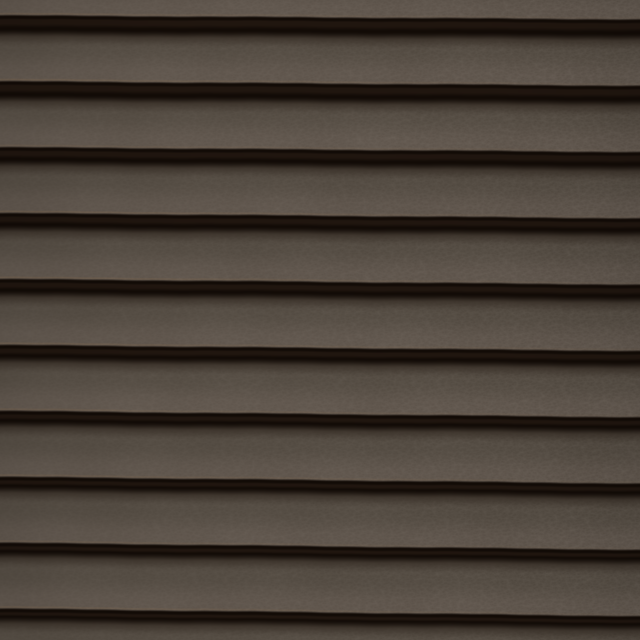
A Shadertoy shader for this texture:

```glsl
// Brown louvre slats, gently tilted, with shadowed gaps and fine leathery grain.

const vec3 GAP_BLACK   = vec3(0.070, 0.043, 0.025);
const vec3 GAP_BROWN   = vec3(0.125, 0.085, 0.058);
const vec3 SLAT_SHADE  = vec3(0.225, 0.190, 0.158);
const vec3 SLAT_MID    = vec3(0.340, 0.308, 0.272);
const vec3 SLAT_LIGHT  = vec3(0.385, 0.347, 0.312);
const vec3 LIP_TAN     = vec3(0.440, 0.375, 0.310);

vec2 hash2(vec2 p) {
    vec3 q = fract(p.xyx * vec3(0.1031, 0.1030, 0.0973));
    q += dot(q, q.yzx + 33.33);
    return fract((q.xx + q.yz) * q.zy);
}

// Distance to the nearest jittered cell centre.
float cellular(vec2 p) {
    vec2 cell = floor(p);
    float nearest = 4.0;
    for (int j = -1; j <= 1; j++)
        for (int i = -1; i <= 1; i++) {
            vec2 c = cell + vec2(i, j);
            vec2 toCentre = c + hash2(c) - p;
            nearest = min(nearest, dot(toCentre, toCentre));
        }
    return sqrt(nearest);
}

// Broad, slow tonal drift in -1..1.
float drift(vec2 p, float seed) {
    return (sin(p.x * 9.0 + seed * 2.4) + sin(p.x * 23.0 + p.y * 31.0 + seed)
          + sin(p.x * 41.0 - p.y * 17.0 + seed * 3.7)) / 3.0;
}

// Slat coordinate from the top: whole part is the row, fraction runs lip to lip.
float slatCoord(vec2 uv) {
    float first = mix(0.0265, 0.0330, uv.x);
    float pitch = mix(0.1030, 0.1036, uv.x);
    float wobble = 0.0004 * sin(uv.x * 19.0) + 0.0002 * sin(uv.x * 83.0);
    return (1.0 - uv.y - first + wobble) / pitch;
}

// Tone across one slat: t = 0 under the upper lip, t = 1 at its own lip.
vec3 slatProfile(float t, float gap, float lipGlow) {
    vec3 recess = mix(GAP_BLACK, GAP_BROWN, smoothstep(0.01, 0.05, t)
                * (1.0 - smoothstep(0.40, 0.75, t / gap)));
    vec3 face = mix(SLAT_SHADE, SLAT_MID, smoothstep(gap, gap + 0.24, t));
    face = mix(face, SLAT_LIGHT, smoothstep(0.45, 0.86, t));
    vec3 col = mix(recess, face, smoothstep(gap - 0.05, gap + 0.08, t));
    float lip = smoothstep(0.925, 0.95, t) * (1.0 - smoothstep(0.955, 0.98, t));
    return mix(col, LIP_TAN, lip * lipGlow);
}

void mainImage(out vec4 fragColor, in vec2 fragCoord) {
    vec2 uv = fragCoord / iResolution.xy;
    vec2 p = fragCoord / iResolution.y;

    // Repeat and per-row variation; gaps narrow toward the bottom.
    float s = slatCoord(uv);
    float row = floor(s);
    float t = fract(s);
    vec2 rnd = hash2(vec2(row + 7.0, 3.0));
    float gap = mix(0.135, 0.235, uv.y) + 0.012 * (rnd.x - 0.5);
    float lipGlow = mix(0.65, 0.20, uv.x) * (0.8 + 0.4 * rnd.y);
    vec3 col = slatProfile(t, gap, lipGlow);

    // Grain and soft unevenness, confined to the lit face.
    float face = smoothstep(gap, gap + 0.2, t);
    vec2 slanted = vec2(p.x + 0.5 * p.y, p.y - 0.25 * p.x);
    float grain = cellular(slanted * vec2(105.0, 190.0))
                + 0.6 * cellular(slanted * vec2(230.0, 290.0) + 17.0) - 0.78;
    col += face * (grain * mix(0.014, 0.032, uv.x) + 0.006 * drift(p, row));
    col *= 1.0 - 0.07 * pow(abs(uv.x * 2.0 - 1.0), 3.0) + 0.02 * (rnd.x - 0.5);

    // Smoothed dark edge beneath the lip.
    float blur = 12.0 / iResolution.y;
    col = mix(col, GAP_BLACK, smoothstep(0.972 - blur, 0.998, t));

    fragColor = vec4(clamp(col, 0.0, 1.0), 1.0);
}
```
